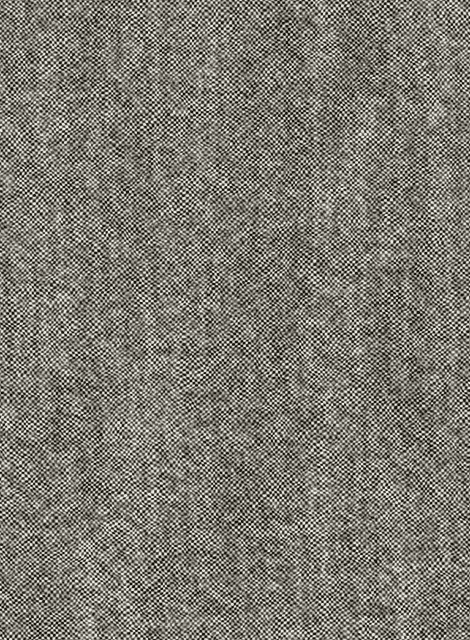
Give the GLSL for this texture, as a WebGL 1 fragment shader.

```glsl
precision highp float;
uniform vec2 u_resolution;

const float PI = 3.14159;
const vec2 THREADS = vec2(238.0, 250.0); // threads per canvas height
const vec3 DARK_WOOL = vec3(0.06, 0.05, 0.02);
const vec3 MID_WOOL = vec3(0.50, 0.485, 0.45);
const vec3 PALE_WOOL = vec3(0.94, 0.94, 0.91);

float hash(vec2 p) {
  return fract(sin(dot(p, vec2(127.1, 311.7))) * 43758.5);
}

float noise(vec2 p) {
  vec2 cell = floor(p);
  vec2 f = fract(p);
  vec2 s = f * f * (3.0 - 2.0 * f);
  float low = mix(hash(cell), hash(cell + vec2(1.0, 0.0)), s.x);
  float high = mix(hash(cell + vec2(0.0, 1.0)), hash(cell + vec2(1.0, 1.0)), s.x);
  return mix(low, high, s.y);
}

// Noise centred on zero, from -1 to 1
float signedNoise(vec2 p, float seed) {
  return 2.0 * noise(p + seed) - 1.0;
}

// Threads wander a little from the straight grid
vec2 wander(vec2 thread) {
  float broadX = signedNoise(thread * vec2(0.08, 0.05), 17.0);
  float broadY = signedNoise(thread * vec2(0.05, 0.08), 43.0);
  float fineX = signedNoise(thread * 0.37, 71.0);
  float fineY = signedNoise(thread * 0.37, 97.0);
  return 0.6 * vec2(broadX, broadY) + 0.4 * vec2(fineX, fineY);
}

// Plain weave: pale and dark threads alternate on top
float plainWeave(vec2 thread) {
  float checker = sin(PI * thread.x) * sin(PI * thread.y);
  return checker * (1.4 - 0.4 * abs(checker));
}

// Long vertical streaks, broad and narrow, with faint rows
float streaks(vec2 thread) {
  float broad = signedNoise(thread * vec2(0.09, 0.012), 5.0);
  float narrow = signedNoise(thread * vec2(0.45, 0.035), 29.0);
  float rows = signedNoise(thread * vec2(0.03, 0.45), 53.0);
  return 0.035 * broad + 0.05 * narrow + 0.02 * rows;
}

// Uneven yarn, soft clouds and stray fibres
float yarnTone(vec2 thread) {
  float clouds = signedNoise(thread * 0.13, 11.0);
  float lumps = signedNoise(thread * vec2(0.7, 0.8), 37.0);
  float fibres = signedNoise(thread * 1.7, 61.0);
  float slub = smoothstep(0.82, 0.97, noise(thread * 0.36 + 83.0));
  return 0.03 * clouds + 0.14 * lumps + 0.17 * fibres + 0.10 * slub;
}

vec3 woolColour(float tone) {
  vec3 lower = mix(DARK_WOOL, MID_WOOL, clamp(tone * 2.0, 0.0, 1.0));
  return mix(lower, PALE_WOOL, clamp(tone * 2.0 - 1.0, 0.0, 1.0));
}

void main() {
  vec2 uv = gl_FragCoord.xy / u_resolution.y;
  vec2 thread = uv * THREADS;
  float relief = mix(0.28, 0.58, noise(thread * 0.25 + 7.0));
  float tone = 0.475 + relief * plainWeave(thread + wander(thread));
  tone += streaks(thread) + yarnTone(thread);
  gl_FragColor = vec4(woolColour(tone), 1.0);
}
```
